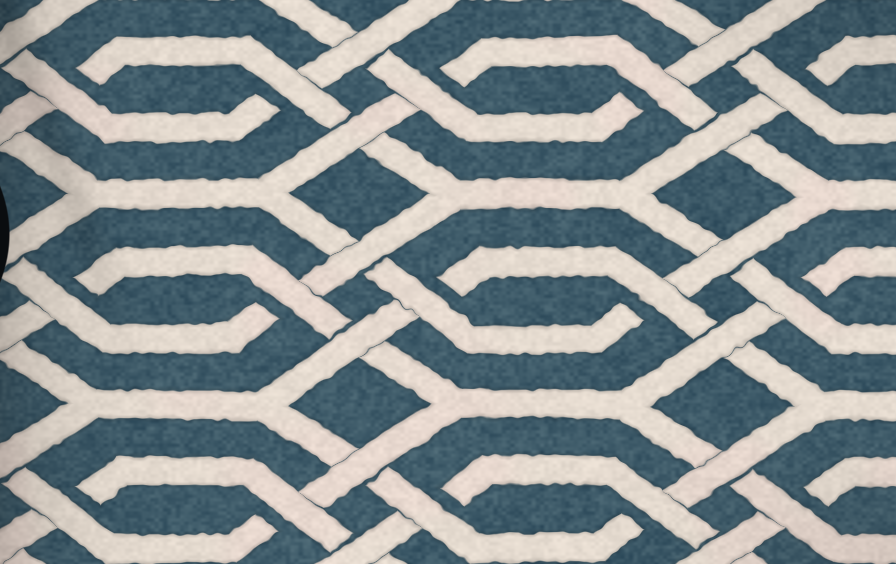
This pattern is drawn by a WebGL 1 fragment shader. Its source:

```glsl
precision highp float;

uniform vec2 u_resolution;

// All lengths are in units of one row of the lattice.
#define ROWS 2.685
#define COLUMN_STEP 1.735
#define ORIGIN vec2(2.579, 0.758)
#define HALF_BAND 0.0685
#define WOBBLE 0.016
#define GRAIN_SCALE 62.0
#define GRAIN_AMOUNT 0.9
#define CREAM vec3(0.90, 0.86, 0.815)
#define BLUE_DARK vec3(0.17, 0.285, 0.35)
#define BLUE_LIGHT vec3(0.33, 0.44, 0.485)
#define BACKDROP vec3(0.04, 0.05, 0.06)

float hash(vec2 p) {
  vec3 q = fract(vec3(p.xyx) * 0.1031);
  q += dot(q, q.yzx + 33.33);
  return fract((q.x + q.y) * q.z);
}

float noise(vec2 p) {
  vec2 cell = floor(p);
  vec2 f = fract(p);
  f = f * f * (3.0 - 2.0 * f);
  float low = mix(hash(cell), hash(cell + vec2(1.0, 0.0)), f.x);
  float high = mix(hash(cell + vec2(0.0, 1.0)), hash(cell + 1.0), f.x);
  return mix(low, high, f.y);
}

// Flat bar with mitred arms falling on both sides; each arm is cut
// parallel to the strand it tucks under. ends = left and right reach.
float arch(vec2 p, float corner, vec2 normal, vec2 ends) {
  float reach = p.x < 0.0 ? ends.x : ends.y;
  vec2 q = vec2(abs(p.x), p.y);
  float offset = max(q.y, dot(q - vec2(corner, 0.0), normal));
  vec2 tip = vec2(reach, (corner - reach) * normal.x / normal.y);
  float cut = dot(q - tip, vec2(normal.x, -normal.y));
  return max(abs(offset) - HALF_BAND, cut);
}

// Forked bar: an arch joined with its half turn.
float forkedBar(vec2 p) {
  vec2 normal = vec2(0.539, 0.842);
  vec2 ends = vec2(1.103, 0.802);
  return min(arch(p, 0.396, normal, ends), arch(-p, 0.396, normal, ends));
}

// Open hexagon: two arches facing each other.
float hexagon(vec2 p) {
  vec2 normal = vec2(0.6, 0.8);
  vec2 ends = vec2(0.462, 0.747);
  vec2 lift = vec2(0.033, 0.184);
  return min(arch(p - lift, 0.298, normal, ends),
             arch(-p - lift, 0.298, normal, ends));
}

float lattice(vec2 p) {
  vec2 period = vec2(COLUMN_STEP, 1.0);
  vec2 local = p - period * floor(p / period + 0.5);
  float d = 10.0;
  for (int i = -1; i <= 1; i++) {
    for (int j = -1; j <= 1; j++) {
      vec2 q = local - period * vec2(float(i), float(j));
      d = min(d, min(forkedBar(q), hexagon(q - vec2(0.0, 0.5))));
    }
  }
  return d;
}

void main() {
  vec2 p = gl_FragCoord.xy * ROWS / u_resolution.y;
  float pixel = ROWS / u_resolution.y;

  // Uneven hand-cut edges and a slight drift between repeats
  vec2 warp = vec2(noise(p * 28.0), noise(p * 28.0 + 71.0)) - 0.5;
  vec2 drift = vec2(noise(p * 1.6 + 13.0), noise(p * 1.6 + 47.0)) - 0.5;
  float d = lattice(p - ORIGIN + WOBBLE * (warp + 1.5 * drift));
  float band = 1.0 - smoothstep(-pixel, pixel, d);

  // Looped pile
  float grain = 0.6 * noise(p * GRAIN_SCALE * vec2(0.8, 1.0))
              + 0.4 * noise(p * GRAIN_SCALE * 0.45 + 19.0) - 0.5;
  float patches = noise(p * 2.3 + 5.0) - 0.5;
  float tone = 0.46 + GRAIN_AMOUNT * grain + 0.2 * patches;
  vec3 blue = mix(BLUE_DARK, BLUE_LIGHT, clamp(tone, 0.0, 1.2));
  vec3 cream = CREAM * (1.0 + 0.1 * grain);
  cream += vec3(0.01, -0.012, -0.004) * smoothstep(0.0, 0.3, patches);
  vec3 color = mix(blue, cream, band);

  // Groove along the band edges
  color *= 1.0 - 0.13 * (1.0 - smoothstep(0.0, 0.022, abs(d)));

  // Soft folds at the left and falling light at the corners
  float width = ROWS * u_resolution.x / u_resolution.y;
  float fold = exp(-pow((p.x - 0.22 + 0.35 * (p.y - 2.1)) / 0.09, 2.0));
  float shade = 1.0 - 0.2 * exp(-p.x * 4.0);
  shade -= 0.1 * fold * smoothstep(0.9, 1.7, p.y);
  shade -= 0.08 * smoothstep(0.65, 1.0, p.x / width)
         * smoothstep(0.5, 1.4, abs(p.y - 0.5 * ROWS));
  color *= shade;

  // Curled rim that uncovers the backdrop
  float rimHeight = (p.y - 1.57) / 0.23;
  float rim = 0.045 * (1.0 - rimHeight * rimHeight);
  color = mix(color, BACKDROP, 1.0 - smoothstep(-pixel, pixel, p.x - rim));

  gl_FragColor = vec4(color, 1.0);
}
```
